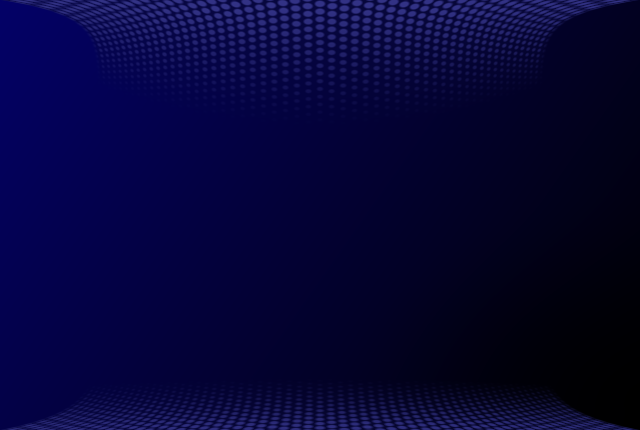
Reproduce this background procedurally as a WebGL 2 fragment shader.

```glsl
#version 300 es
precision highp float;
// Dark blue diagonal gradient with curved meshes of fading dots along the top and bottom.

uniform vec2 u_resolution;
out vec4 fragColor;

// Backdrop: blue level at the centre, its change across the canvas, and the black corner
const float CENTRE_BLUE = 0.203;
const vec2 BLUE_SLOPE = vec2(-0.275, 0.13);
const float VIOLET_TINT = 0.010;
const vec2 DARK_CORNER = vec2(1.0, 0.08);
const float DARK_RADIUS = 0.48;

// Dot meshes: lengths are fractions of the canvas width (x) or height (y)
const vec3 DOT_COLOUR = vec3(0.195, 0.195, 0.52);
const vec3 GAP_COLOUR = vec3(0.035, 0.035, 0.23);
const float HALF_WIDTH = 0.345;
const float FLARE = 0.155;
const float EDGE_CROWDING = 8.0;
const float ROW_SHIFT = 0.3;

struct Mesh {
    float depth;      // reach at the sides
    float sag;        // extra reach at the middle
    float flareDepth; // how fast the flared rim narrows
    float fan;        // spread of the middle columns
    float columns;    // per half, before the crowding at the sides
    float rows;
    float strength;
};

const Mesh TOP_MESH = Mesh(0.185, 0.085, 0.036, 0.2, 19.0, 15.0, 1.0);
const Mesh BOTTOM_MESH = Mesh(0.098, 0.012, 0.045, 0.5, 22.0, 11.0, 0.9);

vec3 backdrop(vec2 p) {
    float blue = max(CENTRE_BLUE + dot(p - 0.5, BLUE_SLOPE), 0.0);
    blue *= smoothstep(-0.1, DARK_RADIUS, distance(p, DARK_CORNER));
    float tint = VIOLET_TINT * smoothstep(0.0, 0.2, blue);
    return vec3(tint, tint * 0.5, blue);
}

// Paints one mesh; edgeDistance is measured inward from its canvas edge
vec3 addMesh(vec3 base, float x, float edgeDistance, Mesh mesh) {
    float offset = x - 0.5;

    // Columns spread outward near the canvas edge, mostly at the sides
    float flare = FLARE * exp(-edgeDistance / mesh.flareDepth);
    float side = offset / (HALF_WIDTH + flare);
    float spread = mix(mesh.fan, 1.0, min(side * side, 1.0));
    float across = offset / (HALF_WIDTH + flare * spread);

    // Rows hang lower in the middle
    float bend = min(across * across, 1.0);
    float reach = mesh.depth + mesh.sag * (1.0 - bend);
    float along = edgeDistance / reach;

    vec2 grid = vec2(across * (mesh.columns + EDGE_CROWDING * bend), along * mesh.rows);
    vec2 pixel = fwidth(grid);
    float column = floor(grid.x + 0.5);
    vec2 cell = vec2(grid.x - column, fract(grid.y - abs(column) * ROW_SHIFT) - 0.5);

    // Dots shrink and fade away from the canvas edge
    float radius = mix(0.41, 0.20, clamp(along, 0.0, 1.0));
    float soft = 0.7 * max(pixel.x, pixel.y) + 0.04;
    float dots = 1.0 - smoothstep(radius - soft, radius + soft, length(cell));
    float inside = 1.0 - smoothstep(0.98, 1.01, abs(side));
    float fade = inside * clamp(1.08 - along, 0.0, 1.0) * mesh.strength;

    vec3 colour = mix(base, GAP_COLOUR, fade * 0.7);
    return mix(colour, DOT_COLOUR, dots * fade);
}

void main() {
    vec2 p = gl_FragCoord.xy / u_resolution;
    vec3 colour = backdrop(p);
    colour = addMesh(colour, p.x, 1.0 - p.y, TOP_MESH);
    colour = addMesh(colour, p.x, p.y, BOTTOM_MESH);
    fragColor = vec4(colour, 1.0);
}
```
